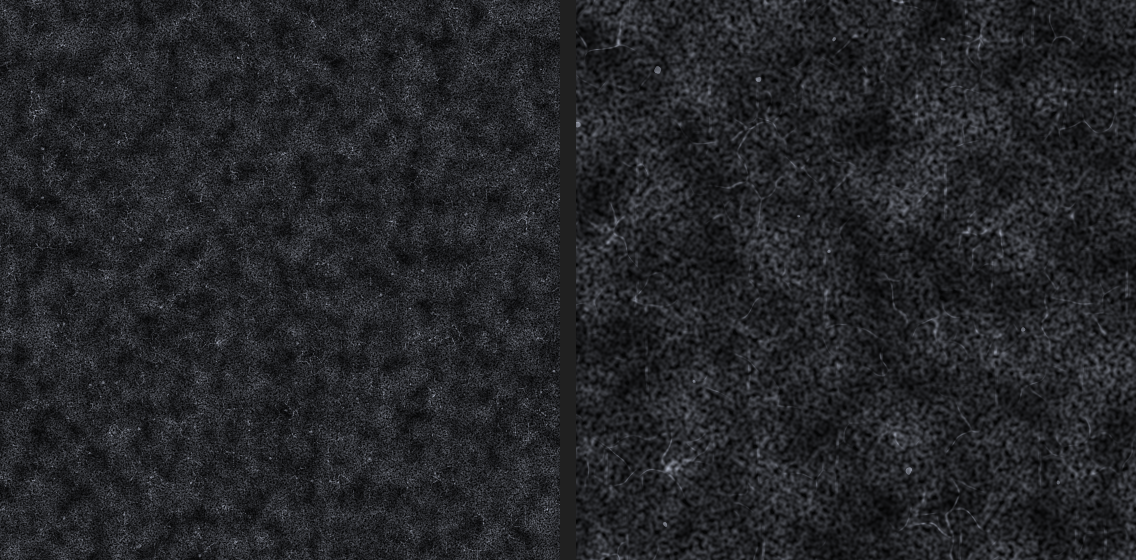
Left: the whole. Right: its middle third, enlarged.
This texture is drawn by a WebGL 1 fragment shader. Its source:

```glsl
precision highp float;
// Dark charcoal felt-like stone: cloudy mottling under a fine, sharp grain.
// Gradient noise makes the clouds and grain; warped Voronoi borders make pale
// branching hairlines, and jittered cells scatter threads and bright flecks.
uniform vec2 u_resolution;

const float TAU = 6.2831853;
const float BASE_TONE = 0.141;
const vec3 COOL_TINT = vec3(0.97, 1.0, 1.09);

vec2 hash2(vec2 cell) {
  vec3 q = fract(cell.xyx * vec3(0.1031, 0.1030, 0.0973));
  q += dot(q, q.yzx + 33.33);
  return fract((q.xx + q.yz) * q.zy);
}

mat2 rotation(float angle) {
  float c = cos(angle), s = sin(angle);
  return mat2(c, s, -s, c);
}

// Dot product of a random unit gradient with the offset from its corner
float cornerSlope(vec2 cell, vec2 offset) {
  float angle = TAU * hash2(cell).x;
  return dot(vec2(cos(angle), sin(angle)), offset);
}

float gradientNoise(vec2 p) {
  vec2 i = floor(p), f = fract(p);
  vec2 u = f * f * f * (f * (f * 6.0 - 15.0) + 10.0);
  vec2 e = vec2(1.0, 0.0);
  float low = mix(cornerSlope(i, f), cornerSlope(i + e.xy, f - e.xy), u.x);
  float high = mix(cornerSlope(i + e.yx, f - e.yx), cornerSlope(i + e.xx, f - e.xx), u.x);
  return mix(low, high, u.y);
}

float cloudNoise(vec2 p, float gain) {
  float sum = 0.0, amplitude = 1.0;
  for (int octave = 0; octave < 4; octave++) {
    sum += amplitude * gradientNoise(p);
    p = rotation(0.7) * p * 2.03 + 17.3;
    amplitude *= gain;
  }
  return sum;
}

// Borders between scattered points: 1 on a border, fading over the width
float hairlines(vec2 p, float width) {
  vec2 cell = floor(p);
  float nearest = 9.0, second = 9.0;
  for (int y = -1; y <= 1; y++) {
    for (int x = -1; x <= 1; x++) {
      vec2 neighbour = cell + vec2(float(x), float(y));
      float d = distance(p, neighbour + hash2(neighbour));
      second = min(second, max(nearest, d));
      nearest = min(nearest, d);
    }
  }
  return 1.0 - smoothstep(0.0, width, second - nearest);
}

// Short upright threads, at most one per cell of the grid
float threads(vec2 p, vec2 grid, float share, float width) {
  vec2 cell = floor(p * grid), f = fract(p * grid);
  vec2 rnd = hash2(cell + 71.0);
  float across = abs(f.x - mix(0.2, 0.8, rnd.x)) / grid.x;
  float line = 1.0 - smoothstep(0.3 * width, width, across);
  float ends = smoothstep(0.0, 0.3, f.y) * smoothstep(1.0, 0.6, f.y);
  return line * ends * step(rnd.y, share);
}

// Small ragged specks, at most one per cell
float flecks(vec2 p, float density, float share, float soft) {
  vec2 cell = floor(p * density);
  vec2 rnd = hash2(cell + 131.0);
  vec2 centre = mix(vec2(0.2), vec2(0.8), hash2(cell + 211.0));
  float radius = mix(0.0008, 0.0026, rnd.x * rnd.x);
  float d = length(fract(p * density) - centre) / density;
  d += 0.002 * gradientNoise(p * 260.0);
  return (1.0 - smoothstep(radius - soft, radius + soft, d)) * step(rnd.y, share);
}

void main() {
  float pixel = 1.0 / min(u_resolution.x, u_resolution.y);
  vec2 p = gl_FragCoord.xy * pixel;

  // Mottled ground
  float clouds = cloudNoise(p * 21.0, 0.72);
  float drift = gradientNoise(p * 5.0 + 40.0);
  float tone = BASE_TONE + 0.105 * clouds + 0.03 * drift;

  // Bent coordinates keep the hairlines and threads uneven
  vec2 bend = vec2(gradientNoise(p * 65.0 + 9.0), gradientNoise(p * 65.0 + 53.0));
  vec2 bent = p + 0.009 * bend;
  float patches = smoothstep(0.08, 0.45, gradientNoise(p * 24.0 + 91.0));
  float finePatches = smoothstep(0.1, 0.45, gradientNoise(p * 38.0 + 23.0));
  float lineWidth = max(0.0022, 1.6 * pixel);
  float veins = patches * hairlines(bent * 36.0, 36.0 * lineWidth);
  veins += 0.7 * finePatches * hairlines(bent * 62.0 + 31.0, 62.0 * lineWidth);

  float threadWidth = max(0.0013, 0.8 * pixel);
  vec2 swayed = p + 0.0015 * bend;
  float breaks = smoothstep(-0.25, 0.25, gradientNoise(p * 140.0 + 7.0));
  float weave = threads(swayed, vec2(42.0, 19.0), 0.28, threadWidth);
  weave += 0.5 * threads(swayed.yx + 3.0, vec2(42.0, 24.0), 0.16, threadWidth);
  tone = max(tone, 0.035) + 0.15 * veins + 0.11 * weave * breaks;

  // Grain is stronger where the ground is lighter
  float grain = gradientNoise(rotation(0.6) * p * 370.0);
  grain += 0.75 * gradientNoise(rotation(1.1) * p * 250.0 + 60.0);
  tone *= 1.0 + 1.25 * grain;
  tone += 0.3 * flecks(p, 46.0, 0.09, 0.7 * pixel);

  gl_FragColor = vec4(max(tone, 0.018) * COOL_TINT, 1.0);
}
```
